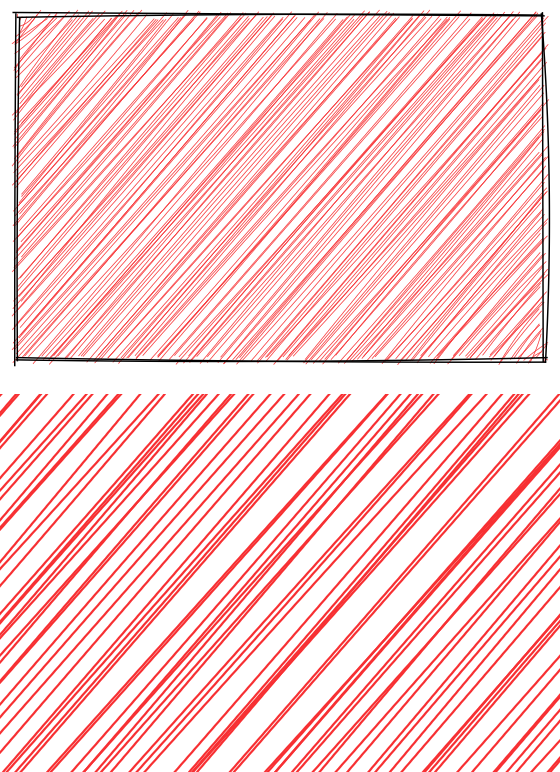
Top: the whole. Bottom: its middle third, enlarged.
Write a WebGL 1 fragment shader that draws this pattern.

```glsl
precision highp float;

uniform vec2 u_resolution;

// Lengths are in canvas heights
const vec3 PAPER = vec3(1.0);
const vec3 HATCH_RED = vec3(0.97, 0.19, 0.20);
const vec3 FRAME_BLACK = vec3(0.0);

const vec2 BOX_MIN = vec2(0.044, 0.048);
const vec2 BOX_MAX = vec2(1.439, 0.961);

const float HATCH_ANGLE = 0.855;
const float HATCH_GAP = 0.0154;
const float HATCH_WIDTH = 0.00194;
const float HATCH_JITTER = 0.013;
const float HATCH_BOW = 0.005;
const float FRAME_WIDTH = 0.0039;

// Two values from 0 to 1, without sine
vec2 hash22(vec2 p) {
  vec3 q = fract(vec3(p.xyx) * vec3(0.1031, 0.1030, 0.0973));
  q += dot(q, q.yzx + 33.33);
  return fract((q.xx + q.yz) * q.zy);
}

vec2 signedHash(vec2 p) {
  return 2.0 * hash22(p) - 1.0;
}

// Share of a pixel-wide window around x that lies between lo and hi
float boxCoverage(float x, float lo, float hi, float pixel) {
  float overlap = min(x + 0.5 * pixel, hi) - max(x - 0.5 * pixel, lo);
  return clamp(overlap / pixel, 0.0, 1.0);
}

// Pen stroke from a to b, bent sideways by bow at its middle
float penStroke(vec2 p, vec2 a, vec2 b, float bow, float width, float pixel) {
  float len = max(length(b - a), 0.0001);
  vec2 dir = (b - a) / len;
  float along = dot(p - a, dir);
  float u = clamp(along / len, 0.0, 1.0);
  float side = dot(p - a, vec2(-dir.y, dir.x)) - 4.0 * bow * u * (1.0 - u);
  return boxCoverage(side, -0.5 * width, 0.5 * width, pixel)
       * boxCoverage(along, 0.0, len, pixel);
}

float addInk(float ink, float coverage) {
  return 1.0 - (1.0 - ink) * (1.0 - coverage);
}

// Slanted rows clipped to the box, each drawn twice with loose ends
float hatching(vec2 p, float pixel) {
  vec2 dir = vec2(cos(HATCH_ANGLE), sin(HATCH_ANGLE));
  vec2 normal = vec2(dir.y, -dir.x);
  float nearestRow = floor(dot(p, normal) / HATCH_GAP + 0.5);
  float ink = 0.0;
  for (int i = -2; i <= 2; i++) {
    float row = nearestRow + float(i);
    vec2 origin = normal * row * HATCH_GAP;
    vec2 enter = (BOX_MIN - origin) / dir;
    vec2 leave = (BOX_MAX - origin) / dir;
    float start = max(enter.x, enter.y);
    float end = min(leave.x, leave.y);
    if (end <= start) continue;
    for (int k = 0; k < 2; k++) {
      vec2 seed = vec2(row + 200.0, float(k) * 37.0 + 5.0);
      vec2 a = origin + dir * start + HATCH_JITTER * signedHash(seed);
      vec2 b = origin + dir * end + HATCH_JITTER * signedHash(seed + 91.0);
      float bow = HATCH_BOW * signedHash(seed + 173.0).x;
      ink = addInk(ink, penStroke(p, a, b, bow, HATCH_WIDTH, pixel));
    }
  }
  return ink;
}

// One side of the frame: two strokes with their own bows
float frameSide(vec2 p, vec4 first, vec4 second, vec2 bows, float pixel) {
  float ink = penStroke(p, first.xy, first.zw, bows.x, FRAME_WIDTH, pixel);
  return addInk(ink, penStroke(p, second.xy, second.zw, bows.y, FRAME_WIDTH, pixel));
}

float frame(vec2 p, float pixel) {
  float left = frameSide(p, vec4(0.042, 0.965, 0.039, 0.031),
                         vec4(0.052, 0.954, 0.046, 0.044), vec2(-0.001, -0.003), pixel);
  float right = frameSide(p, vec4(1.435, 0.968, 1.437, 0.042),
                          vec4(1.432, 0.965, 1.443, 0.040), vec2(0.0, 0.0155), pixel);
  float top = frameSide(p, vec4(0.033, 0.967, 1.441, 0.958),
                        vec4(0.044, 0.954, 1.437, 0.960), vec2(0.0, 0.005), pixel);
  float bottom = frameSide(p, vec4(0.042, 0.054, 1.445, 0.042),
                           vec4(0.042, 0.048, 1.449, 0.054), vec2(-0.004, -0.007), pixel);
  return addInk(addInk(left, right), addInk(top, bottom));
}

void main() {
  float pixel = 1.0 / u_resolution.y;
  vec2 p = gl_FragCoord.xy * pixel;
  vec3 color = mix(PAPER, HATCH_RED, hatching(p, pixel));
  color = mix(color, FRAME_BLACK, frame(p, pixel));
  gl_FragColor = vec4(color, 1.0);
}
```
